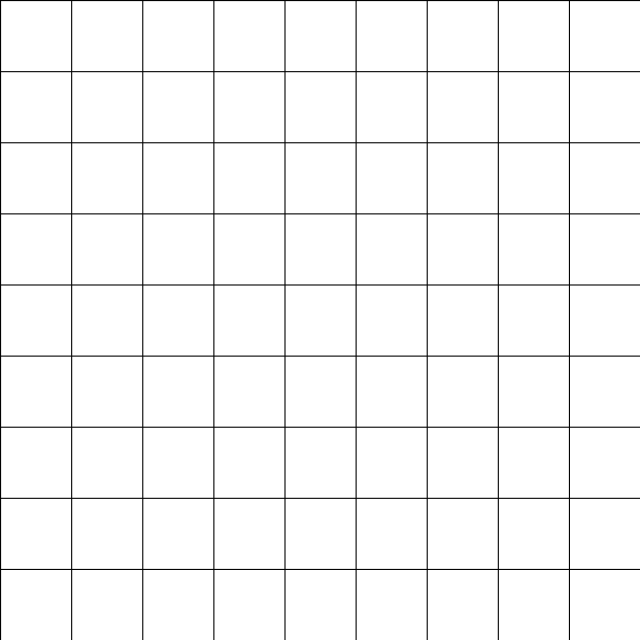
Reproduce this pattern procedurally as a Shadertoy shader.

```glsl
#define REPEATS 9.0
#define LINE_WIDTH 0.00172
#define PAPER_COLOR vec3(1.0)
#define LINE_COLOR vec3(0.0)

// Share of a pixel covered by the line at the start of each cell, per axis.
vec2 lineCoverage(vec2 uv, vec2 pixel) {
    vec2 offset = uv - 0.5 * LINE_WIDTH;
    vec2 distanceToLine = abs(fract(offset * REPEATS + 0.5) - 0.5) / REPEATS;
    vec2 overlap = 0.5 * (LINE_WIDTH + pixel) - distanceToLine;
    return clamp(overlap, vec2(0.0), min(pixel, vec2(LINE_WIDTH))) / pixel;
}

void mainImage(out vec4 fragColor, in vec2 fragCoord) {
    vec2 pixel = 1.0 / iResolution.xy;
    vec2 uv = fragCoord * pixel;

    // Lines lie along the left and top edges of the cells.
    uv.y = 1.0 - uv.y;
    vec2 coverage = lineCoverage(uv, pixel);

    // Union of vertical and horizontal lines.
    float ink = 1.0 - (1.0 - coverage.x) * (1.0 - coverage.y);
    fragColor = vec4(mix(PAPER_COLOR, LINE_COLOR, ink), 1.0);
}
```
